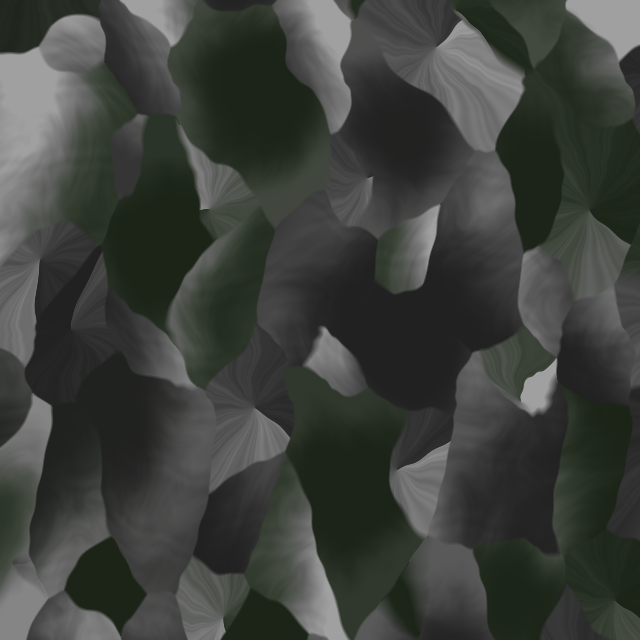
A WebGL 1 fragment shader for this texture:

```glsl
precision highp float;
// Smoky grey and dark green patches with sharp, wavy borders.
// Weighted cellular noise makes the patches; each one is shaded as a
// conic fan, a streaked sweep or a dark core, clouded by layered sines.
uniform vec2 u_resolution;

const float TAU = 6.2831853;
const vec2 GRID = vec2(7.0, 6.0);
const vec3 GREEN_TINT = vec3(-0.022, 0.012, -0.036);

vec2 hash2(vec2 p) {
  vec3 q = fract(vec3(p.xyx) * vec3(0.1031, 0.1030, 0.0973));
  q += dot(q, q.yzx + 33.33);
  return fract((q.xx + q.yz) * q.zy);
}

// Layered sines, each bending the next; about -1 to 1.
float smoke(vec2 p) {
  float sum = 0.0;
  float amplitude = 0.5;
  for (int i = 0; i < 6; i++) {
    p += 0.45 * sin(p.yx * 1.3 + vec2(1.7, 4.1));
    sum += amplitude * sin(p.x + 0.6) * cos(p.y * 0.9);
    p = mat2(1.5, 1.1, -1.1, 1.5) * p + 2.3;
    amplitude *= 0.6;
  }
  return sum;
}

// Bends the patch borders: broad waves plus small nicks.
vec2 warp(vec2 p) {
  vec2 broad = sin(p.yx * vec2(2.3, 2.9) + vec2(0.4, 2.0));
  vec2 middle = sin(p.yx * vec2(6.1, 5.3) + 2.0 * broad);
  vec2 nicks = sin(p.yx * vec2(17.0, 21.0) + 3.0 * middle);
  return p + 0.13 * broad + 0.045 * middle + 0.009 * nicks;
}

// Boxy distance, so that borders lean to upright and level.
float boxyLength(vec2 p) {
  vec2 a = abs(p) * vec2(1.2, 0.85);
  return pow(dot(a * a, a) + 1e-6, 1.0 / 3.0);
}

// Position of the seed point of a grid square.
vec2 seedPoint(vec2 square) {
  return square + 0.08 + 0.84 * hash2(square + 11.0);
}

// Ramp around a centre with one sharp step and fine rays.
float fanTone(vec2 p, float turn, float pixel) {
  float angle = atan(p.y, p.x);
  float radius = length(p);
  float soft = clamp(pixel / (TAU * radius + 0.001), 0.001, 0.4);
  float ramp = fract(angle / TAU + turn);
  ramp *= 1.0 - smoothstep(1.0 - soft, 1.0, ramp);
  float phase = turn * 40.0;
  float rays = sin(angle * 7.0 + phase) + 0.7 * sin(angle * 19.0 + 2.0 * phase)
    + 0.6 * sin(angle * 43.0 + 2.0 * sin(angle * 11.0 + phase));
  return 0.62 * (ramp - 0.5) + 0.035 * rays * smoothstep(0.0, 0.25, radius);
}

// Mostly sideways gradient with faint level streaks.
float sweepTone(vec2 p, float turn, float cloud) {
  vec2 direction = normalize(vec2(cos(turn * TAU), 0.4 * sin(turn * TAU)));
  float streaks = sin(p.y * 23.0 + 3.0 * sin(p.y * 9.0 + p.x * 2.0));
  return 0.34 * sin(dot(p, direction) * 2.4 + cloud * 0.5)
    + 0.2 * cloud + 0.015 * streaks;
}

// Dark middle with a ragged smoky rim.
float coreTone(vec2 p, float cloud) {
  return 0.55 * smoothstep(0.2, 1.0, length(p) + 0.28 * cloud) - 0.42;
}

// Grey or greenish colour of one patch at p.
vec3 patchColor(vec2 square, vec2 p, float cloud, float pixel) {
  vec2 look = hash2(square + 47.0);
  vec2 mood = hash2(square + 83.0);
  vec2 local = p - seedPoint(square);
  float tone = 0.2 + 0.68 * mood.x;
  if (look.x < 0.4) tone += fanTone(local, look.y, pixel) + 0.05 * cloud;
  else if (look.x < 0.76) tone += sweepTone(local, look.y, cloud);
  else tone += coreTone(local, cloud);
  tone = clamp(tone, 0.0, 1.05);
  float grey = 0.13 + 0.45 * tone * tone;
  float green = smoothstep(0.4, 0.6, mood.y) * smoothstep(0.5, 0.15, 1.0 - tone - 0.5 + 0.0);
  green = smoothstep(0.4, 0.6, mood.y) * (1.0 - smoothstep(0.2, 0.46, grey));
  return vec3(grey) + green * GREEN_TINT;
}

void main() {
  vec2 p = gl_FragCoord.xy / u_resolution * GRID;
  float pixel = GRID.x / u_resolution.x;
  vec2 bent = warp(p);
  vec2 home = floor(bent);

  // Nearest and second nearest patch; large weights make large patches.
  float nearest = 9.0;
  float second = 9.0;
  vec2 nearSquare = home;
  vec2 nextSquare = home;
  for (int y = -2; y <= 2; y++) {
    for (int x = -2; x <= 2; x++) {
      vec2 square = home + vec2(float(x), float(y));
      float weight = hash2(square + 29.0).x;
      float d = boxyLength(bent - seedPoint(square)) - 0.65 * weight * weight;
      if (d < nearest) {
        second = nearest;
        nextSquare = nearSquare;
        nearest = d;
        nearSquare = square;
      } else if (d < second) {
        second = d;
        nextSquare = square;
      }
    }
  }

  float cloud = smoke(p * 1.5);
  vec3 inside = patchColor(nearSquare, bent, cloud, pixel);
  vec3 beyond = patchColor(nextSquare, bent, cloud, pixel);
  float cover = 0.5 + 0.5 * clamp((second - nearest) / (2.0 * pixel), 0.0, 1.0);
  gl_FragColor = vec4(mix(beyond, inside, cover), 1.0);
}
```
